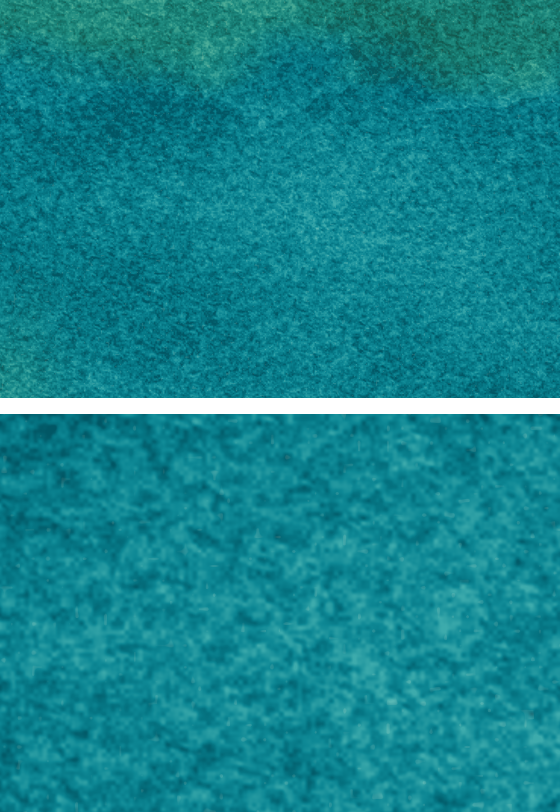
Top: the whole. Bottom: its middle third, enlarged.
This texture is drawn by a WebGL 2 fragment shader. Its source:

```glsl
#version 300 es
precision highp float;
// Teal watercolour wash with green upper band, backrun blooms and rough paper grain.

#define GRAIN_SCALE 150.0
#define GRAIN_AMOUNT 0.60
#define MOTTLE_AMOUNT 0.34
#define BLOOM_AMOUNT 0.24
#define EDGE_ROUGHNESS 1.5
#define BASE_TONE 0.41
#define DEEP vec3(0.005, 0.340, 0.395)
#define MID vec3(0.020, 0.465, 0.520)
#define LIGHT vec3(0.055, 0.535, 0.585)
#define PALE vec3(0.240, 0.670, 0.675)
#define GREEN_SHIFT vec3(0.065, 0.010, -0.085)

uniform vec2 u_resolution;
out vec4 fragColor;

float hash(vec2 p) {
    return fract(sin(dot(p, vec2(12.9898, 78.233))) * 43758.5453);
}

float noise(vec2 p) {
    vec2 i = floor(p), f = fract(p);
    f = f * f * (3.0 - 2.0 * f);
    return mix(mix(hash(i), hash(i + vec2(1, 0)), f.x),
               mix(hash(i + vec2(0, 1)), hash(i + vec2(1, 1)), f.x), f.y);
}

float fbm(vec2 p) {
    float sum = 0.0, amp = 0.5;
    for (int i = 0; i < 5; i++) {
        sum += amp * noise(p);
        p = mat2(1.6, 1.2, -1.2, 1.6) * p + 7.3;
        amp *= 0.5;
    }
    return sum / 0.96875;
}

// Soft round pool of pigment
float pool(vec2 p, vec2 centre, vec2 radius) {
    vec2 d = (p - centre) / radius;
    return exp(-dot(d, d));
}

// Backrun: ragged crisp edge, fading inwards, with a dark rim outside
float bloom(vec2 p, vec2 centre, vec2 radius, float tilt, float rough) {
    vec2 d = p - centre;
    d.y -= tilt * d.x;
    float dist = length(d / radius) - 1.0 + rough;
    float inside = smoothstep(0.05, -0.05, dist);
    float rim = smoothstep(0.4, 0.0, dist) * (1.0 - inside);
    return inside * exp(1.3 * min(dist, 0.0)) - 0.35 * rim;
}

// Paper tooth: short slanted grains of three sizes
float paperGrain(vec2 p) {
    vec2 q = mat2(0.96, 0.28, -0.28, 0.96) * p * GRAIN_SCALE;
    q += 1.5 * (noise(q * 0.3) - 0.5);
    float g = noise(q * vec2(0.8, 1.1)) - 0.5;
    g += 0.6 * (noise(q * vec2(0.4, 0.6) + 31.0) - 0.5);
    g += 0.7 * (noise(p * GRAIN_SCALE * 1.75 + 57.0) - 0.5);
    return g;
}

void main() {
    vec2 uv = gl_FragCoord.xy / u_resolution;
    vec2 p = gl_FragCoord.xy / u_resolution.y;
    float ragged = fbm(p * 11.0 + 3.0) - 0.5;
    float mottle = fbm(p * vec2(4.0, 6.0) + 17.0) - 0.5;
    vec2 soft = p + 0.12 * vec2(mottle, ragged);

    // Broad wash of light and dark pools
    float tone = BASE_TONE + MOTTLE_AMOUNT * mottle;
    tone += 0.20 * pool(soft, vec2(0.85, 0.50), vec2(0.42, 0.20));
    tone += 0.09 * pool(soft, vec2(1.15, 0.28), vec2(0.45, 0.25));
    tone -= 0.17 * pool(soft, vec2(0.45, 0.22), vec2(0.32, 0.16));
    tone -= 0.15 * pool(soft, vec2(0.02, 0.62), vec2(0.30, 0.14));
    tone -= 0.17 * pool(soft, vec2(0.50, 0.76), vec2(0.50, 0.10));
    tone -= 0.12 * pool(soft, vec2(1.25, 0.67), vec2(0.30, 0.07));
    tone -= 0.20 * pool(soft, vec2(1.06, 0.87), vec2(0.24, 0.09));
    tone -= 0.24 * pool(soft, vec2(1.13, 0.79), vec2(0.10, 0.04));
    tone += 0.16 * pool(soft, vec2(0.22, 0.94), vec2(0.34, 0.09));
    tone += 0.22 * pool(soft, vec2(0.04, 0.02), vec2(0.18, 0.08));

    // Blooms across the upper third
    float rough = EDGE_ROUGHNESS * ragged;
    float blooms = bloom(p, vec2(0.67, 0.82), vec2(0.27, 0.11), 0.15, rough);
    blooms += bloom(p, vec2(1.22, 0.78), vec2(0.16, 0.045), 0.20, rough);
    blooms += 0.8 * bloom(p, vec2(0.14, 0.78), vec2(0.14, 0.06), -0.10, rough);
    tone += BLOOM_AMOUNT * blooms;

    // Pale ragged flakes along the top and bottom edges
    float flakes = fbm(p * vec2(8.0, 11.0) + 41.0);
    float topFlakes = smoothstep(0.56, 0.60, flakes - 2.2 * (1.0 - uv.y));
    float lowFlakes = smoothstep(0.50, 0.58, flakes - 1.6 * uv.y);
    tone += 0.30 * topFlakes + 0.13 * lowFlakes;

    // Paper texture
    tone += GRAIN_AMOUNT * paperGrain(p);

    // Tone to pigment colour
    vec3 colour = mix(DEEP, MID, smoothstep(-0.12, 0.40, tone));
    colour = mix(colour, LIGHT, clamp((tone - 0.34) / 0.26, 0.0, 1.0));
    colour = mix(colour, PALE, clamp((tone - 0.60) / 0.50, 0.0, 1.0));

    // Green pigment in the upper band and lower left corner
    float green = smoothstep(0.74, 0.93, uv.y + 0.25 * mottle);
    green *= 1.0 - 0.5 * pool(p, vec2(0.72, 0.82), vec2(0.20, 0.10));
    green += 0.5 * pool(soft, vec2(0.0, 0.05), vec2(0.16, 0.18));
    colour += GREEN_SHIFT * green;

    // Sparse warm specks where bare paper shows
    float specks = smoothstep(0.86, 0.97, noise(p * GRAIN_SCALE * 1.1 + 91.0));
    colour += 0.5 * specks * vec3(0.22, 0.10, 0.06);

    fragColor = vec4(clamp(colour, 0.0, 1.0), 1.0);
}
```
